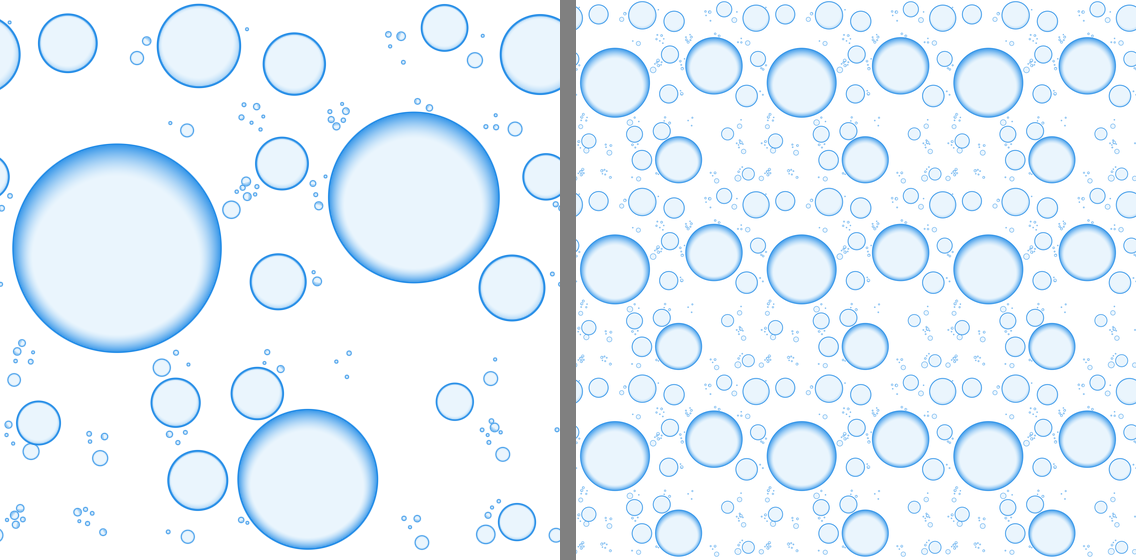
Left: one tile. Right: repeated 3 by 3.
A WebGL 2 fragment shader for this pattern:

```glsl
#version 300 es
precision highp float;
// Clear blue bubbles on white: three big ones on a ring, medium ones in jittered
// cells between them, and short trails of small ones in the gaps.
// All cell ids and distances wrap, so the canvas tiles.

uniform vec2 u_resolution;
out vec4 fragColor;

const vec3 PAPER = vec3(1.0);
const vec3 FILL = vec3(0.918, 0.962, 0.992);
const vec3 DEEP = vec3(0.10, 0.53, 0.90);
const int BIG_COUNT = 3;
const int TRAIL_MAX = 7;
const float MEDIUM_CELLS = 5.0;
const float TRAIL_CELLS = 7.0;

struct Cell { vec2 id; vec2 middle; };

float hash(vec2 p, float seed) {
  return fract(sin(dot(p, vec2(127.1, 311.7)) + seed * 74.7) * 43758.5453);
}

vec2 hash2(vec2 p, float seed) {
  return vec2(hash(p, seed), hash(p, seed + 0.37));
}

vec2 wrapDelta(vec2 a, vec2 b) {
  vec2 d = a - b;
  return d - round(d);
}

vec2 direction(float angle) {
  return vec2(cos(angle), sin(angle));
}

// Cell of an n by n grid whose rows are shifted by random amounts
Cell cellAt(vec2 p, float n, float seed) {
  float row = floor(p.y * n);
  float shift = hash(vec2(mod(row, n), 3.0), seed);
  float column = floor(p.x * n + shift);
  return Cell(mod(vec2(column, row), n), (vec2(column - shift, row) + 0.5) / n);
}

// Bubbles are stored as centre and radius
vec3 bigBubble(int i) {
  float k = float(i);
  return vec3(vec2(0.50, 0.45) + 0.31 * direction(2.79 - 2.1 * k), 0.187 * pow(0.82, k));
}

float gapTo(vec2 p, vec3 bubble) {
  return length(wrapDelta(p, bubble.xy)) - bubble.z;
}

float gapToBig(vec2 p) {
  float gap = 1.0;
  for (int i = 0; i < BIG_COUNT; i++) gap = min(gap, gapTo(p, bigBubble(i)));
  return gap;
}

// Medium bubble of the cell around p; its radius is 0 where there is no room
vec3 mediumBubble(vec2 p) {
  Cell cell = cellAt(p, MEDIUM_CELLS, 1.0);
  float radius = mix(0.034, 0.076, pow(hash(cell.id, 2.0), 1.3));
  float slack = 0.485 / MEDIUM_CELLS - radius;
  vec2 centre = cell.middle + slack * (2.0 * hash2(cell.id, 4.0) - 1.0);
  bool kept = hash(cell.id, 6.0) < 0.88 && gapToBig(centre) - radius > -0.012;
  return vec3(centre, kept ? radius : 0.0);
}

// Bubble with a dark rim and an inner glow that is widest towards lean
vec3 addBubble(vec3 below, vec2 p, vec3 bubble, vec2 lean, vec2 reach, float glow, float soft) {
  vec2 d = wrapDelta(p, bubble.xy);
  float dist = length(d);
  float depth = bubble.z - dist;
  if (bubble.z <= 0.0 || depth < -soft) return below;
  float facing = smoothstep(-0.5, 1.0, dot(d / max(dist, 1e-5), lean));
  float width = bubble.z * mix(reach.x, reach.y, facing);
  float shade = glow * pow(clamp(1.0 - depth / width, 0.0, 1.0), 1.5);
  float rimWidth = mix(0.0022, 0.0042, smoothstep(0.005, 0.06, bubble.z));
  float rim = 1.0 - smoothstep(0.4 * rimWidth, 1.3 * rimWidth + 0.5 * soft, depth);
  rim *= mix(0.75, 1.0, smoothstep(0.01, 0.04, bubble.z));
  vec3 colour = mix(FILL, DEEP, max(shade, rim));
  return min(below, mix(below, colour, smoothstep(-soft, soft, depth)));
}

// Trail of small bubbles, led by a larger one, inside the cell around p
vec3 addTrail(vec3 below, vec2 p, float soft) {
  Cell cell = cellAt(p, TRAIL_CELLS, 11.0);
  if (hash(cell.id, 12.0) > 0.75) return below;
  vec2 start = cell.middle + 0.007 * (2.0 * hash2(cell.id, 13.0) - 1.0);
  vec2 axis = direction(1.57 + 2.4 * (hash(cell.id, 15.0) - 0.5));
  float reach = mix(0.03, 0.045, hash(cell.id, 16.0));
  int count = 2 + int(hash(cell.id, 17.0) * float(TRAIL_MAX - 1));
  bool hasLeader = hash(cell.id, 18.0) > 0.2;
  vec3 colour = below;
  for (int i = 0; i < count; i++) {
    float k = float(i);
    vec2 rnd = hash2(cell.id, 20.0 + k);
    bool leader = i == 0 && hasLeader;
    float along = i == 0 ? -reach : mix(0.024 - reach, reach, k / float(TRAIL_MAX - 1));
    float side = i == 0 ? 0.0 : 0.022 * (mod(k, 2.0) - 0.5) + 0.012 * (rnd.x - 0.5);
    float radius = leader ? mix(0.012, 0.018, rnd.y) : mix(0.0035, 0.009, rnd.y * rnd.y);
    vec2 centre = start + along * axis + side * vec2(-axis.y, axis.x);
    float gap = min(gapToBig(centre), gapTo(centre, mediumBubble(centre)));
    if (gap - radius < 0.002) continue;
    vec2 spread = leader ? vec2(0.1, 0.25) : vec2(0.1, 1.1);
    colour = addBubble(colour, p, vec3(centre, radius), direction(6.283 * rnd.x), spread, leader ? 0.35 : 0.8, soft);
  }
  return colour;
}

void main() {
  vec2 p = gl_FragCoord.xy / u_resolution;
  float soft = max(0.0012, 0.75 / min(u_resolution.x, u_resolution.y));
  vec3 colour = addTrail(PAPER, p, soft);
  colour = addBubble(colour, p, mediumBubble(p), vec2(0.3, -0.95), vec2(0.14, 0.26), 0.4, soft);
  for (int i = 0; i < BIG_COUNT; i++) {
    colour = addBubble(colour, p, bigBubble(i), vec2(0.1, 0.99), vec2(0.18, 0.32), 0.9, soft);
  }
  fragColor = vec4(colour, 1.0);
}
```
